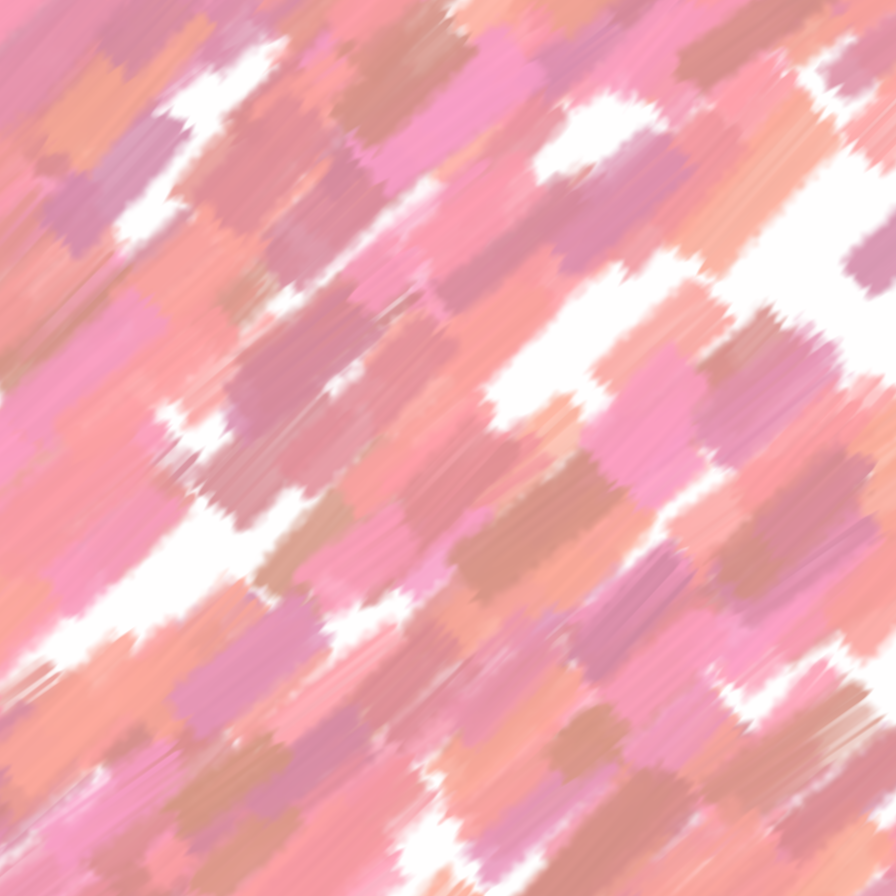
A WebGL 1 fragment shader for this background:

```glsl
precision highp float;
uniform vec2 u_resolution;

float hash(vec2 p) {
  vec3 q = fract(vec3(p.xyx) * 0.1031);
  q += dot(q, q.yzx + 33.33);
  return fract((q.x + q.y) * q.z);
}

float noise(vec2 p) {
  vec2 i = floor(p), f = fract(p);
  f *= f * (3.0 - 2.0 * f);
  return mix(mix(hash(i), hash(i + vec2(1, 0)), f.x),
             mix(hash(i + vec2(0, 1)), hash(i + vec2(1, 1)), f.x), f.y);
}

vec2 rotate(vec2 p, float angle) {
  float c = cos(angle), s = sin(angle);
  return vec2(c * p.x + s * p.y, c * p.y - s * p.x);
}

// Peach to coral to orchid, some of it dusky
vec3 pigment(float hue, float dusk) {
  vec3 coral = vec3(0.99, 0.61, 0.65);
  vec3 tint = hue < 0.5
    ? mix(vec3(0.98, 0.67, 0.59), coral, hue * 2.0)
    : mix(coral, vec3(0.98, 0.62, 0.79), hue * 2.0 - 1.0);
  return tint * mix(vec3(1.0), vec3(0.85, 0.88, 0.86), smoothstep(0.4, 0.95, dusk));
}

// Opacity of one bristly stroke, with s measured from its centre
float strokeAlpha(vec2 s, vec2 halfSize, float dryness, float seed) {
  float bristle = noise(vec2(s.x * 7.0, s.y * 190.0) + seed * 91.0);
  float broad = noise(vec2(s.x * 4.0, s.y * 65.0) + seed * 57.0);
  float grain = mix(bristle, broad, 0.4);
  float speckle = noise(s * 110.0 + seed * 37.0) - 0.5;

  vec2 size = halfSize - vec2(0.028 * grain, 0.0);
  float d = length(max(abs(s) - size + 0.014, 0.0)) - 0.014;
  d += 0.007 * speckle;
  float body = 1.0 - smoothstep(-0.012, 0.007, d);

  float tail = smoothstep(-0.7, 1.0, s.x / halfSize.x);
  float worn = dryness * (0.25 + 0.75 * tail) * smoothstep(0.35, 0.75, grain);
  return 0.88 * body * (1.0 - worn);
}

void main() {
  vec2 p = rotate(gl_FragCoord.xy / u_resolution.y, 0.73);
  vec3 color = vec3(1.0, 0.995, 0.995);
  vec2 cellSize = vec2(0.2, 0.1);

  // Overlapping layers of scattered strokes
  for (int layer = 0; layer < 5; layer++) {
    float level = float(layer);
    vec2 shift = vec2(hash(vec2(level, 3.0)), hash(vec2(level, 8.0)));
    vec2 base = floor(p / cellSize + shift);

    for (int j = -1; j <= 1; j++) {
      for (int i = -1; i <= 1; i++) {
        vec2 cell = base + vec2(i, j);
        vec2 id = cell + level * vec2(37.0, 71.0) + 200.0;
        vec2 jitter = vec2(hash(id), hash(id + 11.3));
        vec2 center = (cell + jitter - shift) * cellSize;

        // Broad noise thins the paint and leaves bare patches
        float density = smoothstep(0.25, 0.65, noise(center * vec2(3.5, 7.0) + 40.0));
        if (hash(id + 23.7) > mix(0.12, 0.95, density)) continue;

        vec2 s = rotate(p - center, 0.24 * (hash(id + 31.1) - 0.5));
        vec2 halfSize = mix(vec2(0.08, 0.026), vec2(0.135, 0.046),
                            vec2(hash(id + 43.9), hash(id + 47.2)));
        float dryness = mix(0.1, 0.8, pow(hash(id + 53.3), 2.0));
        float alpha = strokeAlpha(s, halfSize, dryness, hash(id + 61.7));

        vec3 paint = pigment(hash(id + 71.9), hash(id + 83.1));
        paint *= 0.98 + 0.04 * noise(vec2(s.x * 6.0, s.y * 150.0) + id);
        color = mix(color, paint, alpha);
      }
    }
  }
  gl_FragColor = vec4(color, 1.0);
}
```
